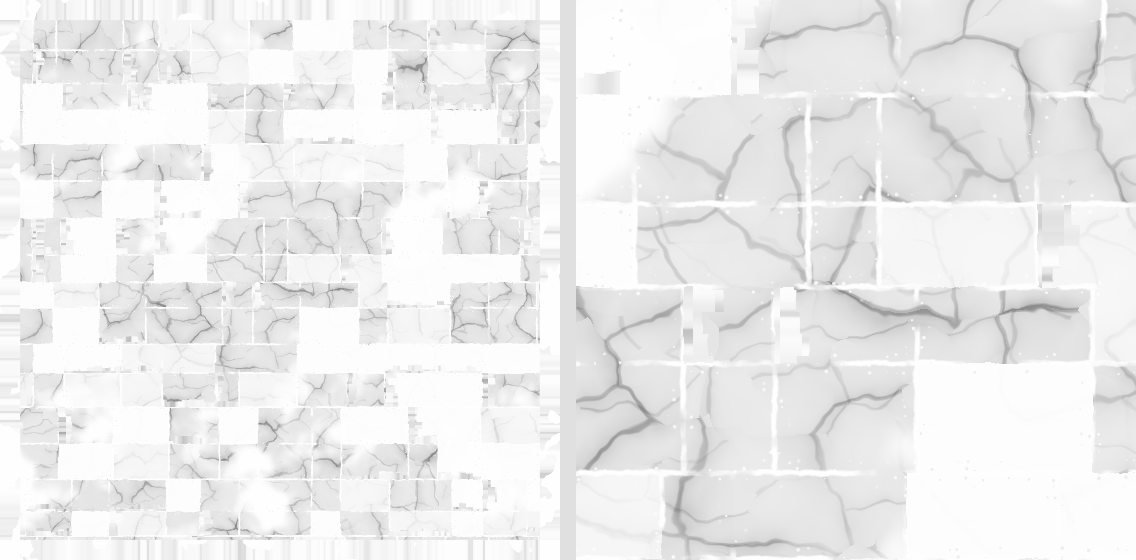
Left: the whole. Right: its middle third, enlarged.
Give the GLSL for this texture, as a Shadertoy shader.

```glsl
// Draws broken pale marble tiles with grey cracks, white grout and a streaked border.

const float MARGIN = 0.036;
const vec2 TILE_SIZE = vec2(0.083, 0.058);
const float WHITE = 0.995;
const float STONE = 0.912;

float hash(vec2 p) {
    vec3 q = fract(vec3(p.xyx) * 0.1031);
    q += dot(q, q.yzx + 33.33);
    return fract((q.x + q.y) * q.z);
}

vec2 hash2(vec2 p) {
    return vec2(hash(p), hash(p + 57.3));
}

// Layered, rotated sines, roughly -1 to 1
float waves(vec2 p) {
    float sum = 0.0, amp = 0.5;
    for (int i = 0; i < 4; i++) {
        sum += amp * sin(p.x + sin(p.y * 1.3 + float(i))) * cos(p.y * 0.9 - sin(p.x));
        p = mat2(0.8, -0.6, 0.6, 0.8) * p * 1.9 + 3.1;
        amp *= 0.55;
    }
    return sum;
}

// Cellular cracks: x is the thin line, y the one-sided soft shadow
vec2 cracks(vec2 uv, float scale, float lineWidth, float haloWidth, float keep) {
    vec2 p = uv * scale, cell = floor(p), nearId = cell, toNear = vec2(0.0);
    float best = 9.0;
    for (int y = -1; y <= 1; y++)
    for (int x = -1; x <= 1; x++) {
        vec2 id = cell + vec2(x, y), r = id + hash2(id) - p;
        if (dot(r, r) < best) { best = dot(r, r); nearId = id; toNear = r; }
    }
    vec2 result = vec2(0.0);
    for (int y = -2; y <= 2; y++)
    for (int x = -2; x <= 2; x++) {
        vec2 id = nearId + vec2(x, y), r = id + hash2(id) - p, gap = r - toNear;
        if (dot(gap, gap) < 0.0001) continue;
        float d = max(dot(0.5 * (toNear + r), normalize(gap)), 0.0) / scale;
        float strength = smoothstep(1.0 - keep, 1.15 - keep, hash(nearId + id + 11.0));
        float side = hash(nearId * 3.0 + id * 7.0 + 5.0);
        float line = 1.0 - smoothstep(lineWidth * 0.3, lineWidth, d);
        result = max(result, strength * vec2(line, side * exp(-d / haloWidth)));
    }
    return result;
}

// Uneven 1D cells: index, distance to lower side, distance to upper side
vec3 unevenBand(float x, float seed, float jitter) {
    float i = floor(x);
    if (x < i + jitter * (hash(vec2(i, seed)) - 0.5)) i -= 1.0;
    else if (x >= i + 1.0 + jitter * (hash(vec2(i + 1.0, seed)) - 0.5)) i += 1.0;
    float low = i + jitter * (hash(vec2(i, seed)) - 0.5);
    float high = i + 1.0 + jitter * (hash(vec2(i + 1.0, seed)) - 0.5);
    return vec3(i, x - low, high - x);
}

float bars(float t, float seed) {
    float i = floor(t);
    return mix(hash(vec2(i, seed)), hash(vec2(i + 1.0, seed)), smoothstep(0.3, 1.0, t - i));
}

// Tone of parallel smeared lines
float streakTone(float t, float seed, float contrast) {
    float broad = bars(t * 28.0, seed) * bars(t * 75.0, seed + 3.0);
    float thin = pow(bars(t * 190.0, seed + 8.0), 5.0);
    return WHITE - contrast * (0.09 * broad + 0.16 * thin * bars(t * 20.0, seed + 5.0));
}

// Stepped strip along one tile side
float steppedStrip(float along, float d, float seed, float depth, float soft) {
    float reach = depth * (0.25 + 0.75 * hash(vec2(floor(along / 0.013), seed)));
    return 1.0 - smoothstep(reach - soft, reach + soft, d);
}

// Small scattered chips
float chips(vec2 uv, float scale, float density) {
    vec2 p = uv * scale, id = floor(p);
    vec2 offset = fract(p) - 0.3 - 0.4 * hash2(id);
    float radius = 0.1 + 0.2 * hash(id + 21.0);
    return step(1.0 - density, hash(id + 4.0)) * (1.0 - smoothstep(radius * 0.5, radius, length(offset)));
}

void mainImage(out vec4 fragColor, in vec2 fragCoord) {
    vec2 uv = fragCoord / iResolution.xy;
    float soft = 0.7 / iResolution.y;

    // Uneven tile layout with slightly chipped sides
    vec2 q = uv + 0.0012 * vec2(waves(uv * 190.0), waves(uv.yx * 210.0 + 4.0));
    vec3 row = unevenBand((q.y - MARGIN) / TILE_SIZE.y, 3.0, 0.5);
    vec3 column = unevenBand((q.x - MARGIN) / TILE_SIZE.x, floor(row.x * 0.5) + 40.0, 0.75);
    vec2 tile = vec2(column.x, row.x) + 30.0;
    vec2 sides = vec2(min(column.y, column.z), min(row.y, row.z)) * TILE_SIZE;
    float edge = min(sides.x, sides.y);

    // Each tile is white, pale or grey, with soft bleached patches
    float pick = hash(tile) + 0.45 * waves(tile * 0.8);
    float shade = pick > 0.47 ? 0.85 + 0.25 * hash(tile + 9.0) : (pick > 0.25 ? 0.32 : 0.03);
    shade *= smoothstep(-0.55, -0.12, waves(uv * 15.0 + 2.0));

    // Stone with main cracks and fine veins
    vec2 bent = uv + 0.011 * vec2(waves(uv * 38.0), waves(uv.yx * 42.0 + 7.0));
    vec2 mainCracks = cracks(bent, 17.0, 0.0024, 0.009, 0.68);
    vec2 veins = cracks(bent * vec2(0.8, 1.2) + 3.0, 30.0, 0.0016, 0.004, 0.36);
    float vary = 0.65 + 0.6 * waves(uv * 30.0 + 9.0);
    float dark = vary * (0.2 * mainCracks.x + 0.19 * mainCracks.y + 0.09 * veins.x + 0.07 * veins.y);
    float tone = mix(WHITE, STONE, shade) - shade * max(dark, 0.0);
    tone += shade * 0.012 * waves(uv * 60.0);

    // Grout and chips
    float grout = 1.0 - smoothstep(0.0008, 0.0024, edge);
    tone = mix(tone, WHITE, grout * smoothstep(-0.35, 0.1, waves(uv * 55.0)));
    float chip = chips(uv, 190.0, 0.22) * (1.0 - smoothstep(0.004, 0.011, edge));
    tone = mix(tone, shade > 0.25 ? WHITE : 0.92, chip * 0.8);

    // Smeared fragments beside some tiles
    vec2 low = vec2(column.y, row.y) * TILE_SIZE;
    float seed = hash(tile + 70.0) * 90.0;
    float left = step(0.8, hash(tile + 91.0)) * steppedStrip(uv.y, low.x, seed, 0.026, soft);
    float under = step(0.8, hash(tile + 37.0)) * steppedStrip(uv.x, low.y, seed, 0.015, soft);
    tone = mix(tone, streakTone(uv.y, floor(uv.x / 0.013) + seed, 1.9), left);
    tone = mix(tone, streakTone(uv.x, floor(uv.y / 0.013) + seed, 1.9), under);

    // Border smeared outward, with white lobes
    vec2 outside = abs(uv - 0.5) - (0.5 - MARGIN);
    float along = outside.x > outside.y ? uv.y : uv.x;
    float border = streakTone(along, floor(uv.x * 2.0) + 2.0 * floor(uv.y * 2.0), 1.0);
    float lobe = smoothstep(0.1, 0.13, waves(uv * 22.0 + 5.0));
    border = mix(border, WHITE, max(lobe, step(0.0, min(outside.x, outside.y))));
    tone = mix(tone, border, smoothstep(-soft, soft, max(outside.x, outside.y)));

    fragColor = vec4(vec3(clamp(tone, 0.55, 1.0)), 1.0);
}
```
